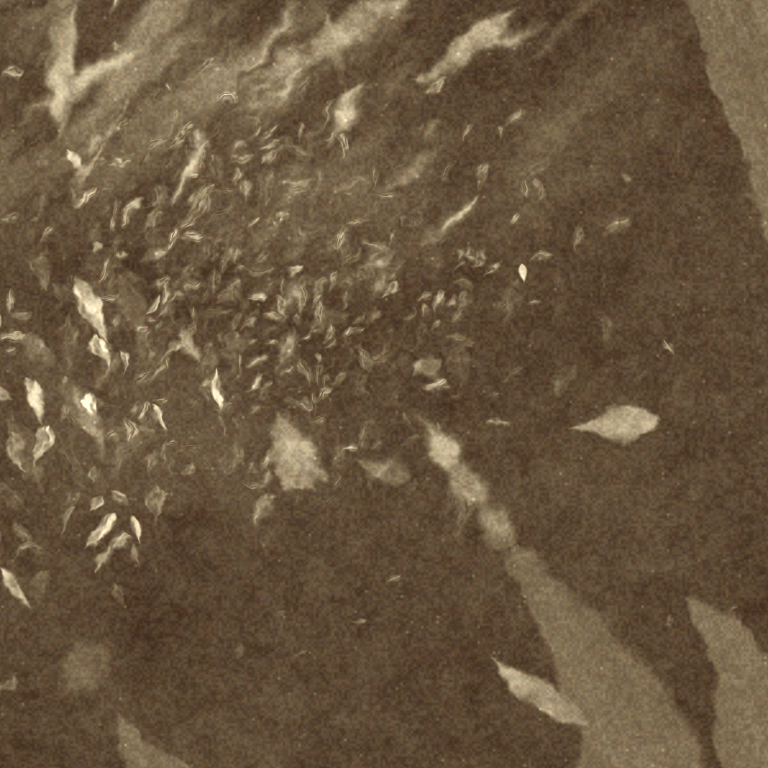
This texture is drawn by a Shadertoy shader. Its source:

```glsl
// Weathered brown ground strewn with pale tan flakes, hazy slanted streaks
// and a few broad slabs. Ragged lens-shaped flakes are scattered on jittered
// grids, layered into one tone value, then coloured and covered with grain.

float hash(vec2 p) {
    vec3 q = fract(vec3(p.xyx) * .1031);
    q += dot(q, q.yzx + 33.33);
    return fract((q.x + q.y) * q.z);
}

float noise(vec2 p) {
    vec2 i = floor(p), f = fract(p);
    f = f * f * (3. - 2. * f);
    return mix(mix(hash(i), hash(i + vec2(1, 0)), f.x),
               mix(hash(i + vec2(0, 1)), hash(i + vec2(1, 1)), f.x), f.y);
}

float fbm(vec2 p) {
    float sum = 0., amp = .53;
    for (int i = 0; i < 4; i++) {
        sum += amp * noise(p);
        p = mat2(1.6, 1.2, -1.2, 1.6) * p + 17.3;
        amp *= .5;
    }
    return sum;
}

vec2 turn(vec2 p, float a) {
    return vec2(cos(a) * p.x + sin(a) * p.y, cos(a) * p.y - sin(a) * p.x);
}

// Soft mask of a lopsided lens: half length len, half width wide
float flake(vec2 p, vec2 centre, float angle, float len, float wide, float soft) {
    vec2 q = turn(p - centre, angle);
    float x = q.x / len;
    float d = abs(q.y) - wide * (1. - x * x) * (1. + .5 * x);
    return smoothstep(soft, -soft, max(d, abs(q.x) - len));
}

// Lays flakes over the tone, dense near the middle of an elliptic region
float scatter(float tone, vec2 p, float cells, vec2 middle, vec2 reach,
              float angle, float spread, float aspect, float soft, float bright) {
    vec2 home = floor(p * cells);
    for (int k = 0; k < 9; k++) {
        vec2 id = home + vec2(k % 3, k / 3) - 1.;
        vec2 key = id + cells * 7.;
        vec2 centre = (id + .2 + .6 * vec2(hash(key), hash(key + 31.))) / cells;
        vec2 away = (centre - middle) / reach;
        float present = step(hash(key + 57.), .95 * exp(-dot(away, away)));
        float len = mix(.3, .85, hash(key + 83.)) / cells;
        float a = angle + spread * (2. * hash(key + 101.) - 1.);
        float mask = flake(p, centre, a, len, len * aspect, soft);
        float level = bright * mix(.4, 1.4, pow(hash(key + 139.), 1.6));
        level *= .5 + noise(turn(p - centre, a) * cells * vec2(3, 9) + key);
        tone = mix(tone, max(tone, level), mask * present);
    }
    return tone;
}

float slabs(vec2 p) {
    // Tapering tongue at the lower right
    float h = clamp(p.y / .27, 0., 1.2), curve = h * sqrt(h);
    float tongue = smoothstep(-.006, .006, p.x - .755 + .1 * curve)
                 * smoothstep(.012, -.012, p.x - .915 + .22 * curve)
                 * smoothstep(.3, .24, p.y);
    // Rounded shoulder in the corner
    float bend = max(p.x - .9, 0.);
    float shoulder = smoothstep(-.005, .005, p.x - .935 + .035 * smoothstep(.1, .22, p.y))
                   * smoothstep(.006, -.006, p.y - .22 + 7. * bend * bend);
    // Slanted band at the upper right, wedge at the lower left
    float band = smoothstep(-.004, .004, p.x - .89 - .36 * (1. - p.y)) * step(.5, p.y);
    float wedge = smoothstep(-.004, .004, min(p.x - .157, .065 - p.y - .75 * (p.x - .157)));
    return max(max(tongue, shoulder), max(band, wedge));
}

void mainImage(out vec4 fragColor, in vec2 fragCoord) {
    vec2 uv = fragCoord / iResolution.xy;
    vec2 p = uv + .03 * (vec2(fbm(uv * 30.), fbm(uv * 30. + 40.)) - .5);

    // Mottled dark ground with haze combed along the streaks
    float tone = .16 + .4 * (fbm(uv * 5.) - .5) + .36 * (fbm(uv * 34.) - .5);
    float haze = smoothstep(.35, .75, fbm(turn(p, .75) * vec2(6, 26)));
    float upper = smoothstep(.66, .9, uv.y + .1 * noise(uv * 6.)) * smoothstep(.8, .3, uv.x);
    tone += upper * (.8 * haze + .08);
    tone += .3 * flake(p, vec2(.76, .83), .9, .18, .06, .03) * (.4 + haze);
    vec2 left = uv - vec2(.22, .5);
    tone += .5 * exp(-dot(left, left) * 30.) * (fbm(uv * 16.) - .25);

    // Broad slabs with faint brushing
    float brushed = .76 + .5 * (fbm(turn(uv, -1.15) * vec2(5, 35)) - .5);
    tone = mix(tone, brushed, slabs(p));

    // Scattered flakes: long streaks, short streaks, spray, small bits
    tone = scatter(tone, p, 7., vec2(.2, .95), vec2(.36, .17), .7, .25, .13, .008, 1.);
    tone = scatter(tone, p, 8., vec2(.04, .95), vec2(.12, .15), 1.8, .4, .2, .006, .95);
    tone = scatter(tone, p, 15., vec2(.25, .86), vec2(.32, .17), .9, .4, .2, .007, 1.05);
    tone = scatter(tone, p, 14., vec2(.03, .43), vec2(.13, .16), 1.9, .6, .3, .004, 1.35);
    tone = scatter(tone, p, 27., vec2(.1, .42), vec2(.12, .17), 1.8, .9, .36, .003, 1.4);
    tone = scatter(tone, p, 28., vec2(.34, .66), vec2(.26, .2), .9, .8, .4, .008, .8);
    tone = scatter(tone, p, 50., vec2(.34, .63), vec2(.25, .22), .9, .9, .4, .004, 1.);

    // Broken chain of fading flakes leading down to the tongue
    for (int i = 0; i < 4; i++) {
        float t = float(i) / 3.;
        vec2 c = vec2(.57 + .11 * t, .42 - .15 * t);
        float level = (1.4 - .6 * t) * (.5 + fbm(uv * 50.));
        tone = mix(tone, level, flake(p, c, -.95, .045 - .015 * t, .022 - .006 * t, .009));
    }

    // Larger single flakes
    float lit = flake(p, vec2(.385, .405), -1.05, .055, .026, .006);
    lit = max(lit, flake(p, vec2(.8, .447), .1, .058, .023, .005));
    lit = max(lit, flake(p, vec2(.605, .935), .65, .075, .02, .007));
    lit = max(lit, flake(p, vec2(.43, .95), .5, .13, .018, .01));
    lit = max(lit, flake(p, vec2(.7, .1), -.6, .075, .017, .005));
    lit = max(lit, .8 * flake(p, vec2(.562, .53), .3, .018, .014, .006));
    lit = max(lit, .6 * flake(p, vec2(.5, .39), -.2, .03, .017, .006));
    lit = max(lit, .4 * flake(p, vec2(.11, .13), .8, .04, .028, .012));
    tone = mix(tone, .65 + 1.3 * fbm(uv * 45.), lit);
    tone = mix(tone, 2.2, flake(uv, vec2(.681, .645), 1.7, .012, .005, .002));

    // Stretched contrast, fine grain and sparse bright specks
    tone = 1.45 * tone - .16;
    tone += .5 * (noise(uv * 300.) + .6 * noise(uv * 150. + 9.) - .8);
    float speck = smoothstep(.5, .1, length(fract(uv * 150.) - .5));
    tone += .6 * speck * step(.988, hash(floor(uv * 150.) + 5.));

    // Dark brown to tan to pale cream
    vec3 brown = vec3(.335, .255, .18), tan_ = vec3(.51, .44, .33), cream = vec3(.74, .67, .54);
    vec3 color = tone < 1. ? mix(brown, tan_, max(tone, -.4)) : mix(tan_, cream, tone - 1.);
    color += .035 * (vec3(noise(uv * 220. + 3.), .5, noise(uv * 220. + 71.)) - .5);
    fragColor = vec4(color, 1);
}
```
